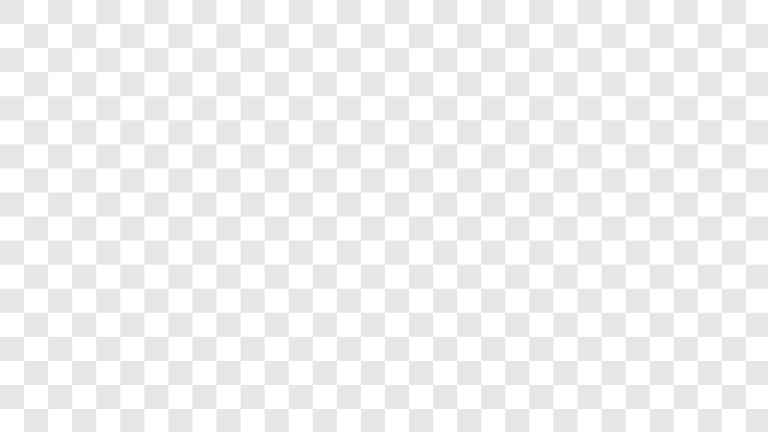
Reproduce this pattern procedurally as a Shadertoy shader.

```glsl
// Signed distance to the nearest cell edge: positive in even cells, negative in odd
vec2 edgeDistance(vec2 p) {
    return 0.5 - abs(mod(p + 0.5, 2.0) - 1.0);
}

void mainImage(out vec4 fragColor, in vec2 fragCoord) {
    // Square cells counted from the top left corner
    float cellsPerPixel = 17.955 / iResolution.y;
    vec2 cell = vec2(fragCoord.x, iResolution.y - fragCoord.y) * cellsPerPixel;

    // Box-filtered square waves; their product alternates the cells
    vec2 wave = clamp(2.0 * edgeDistance(cell) / cellsPerPixel, -1.0, 1.0);
    float grayCover = 0.5 + 0.5 * wave.x * wave.y;

    vec3 white = vec3(1.0);
    vec3 lightGray = vec3(0.9);
    fragColor = vec4(mix(white, lightGray, grayCover), 1.0);
}
```
